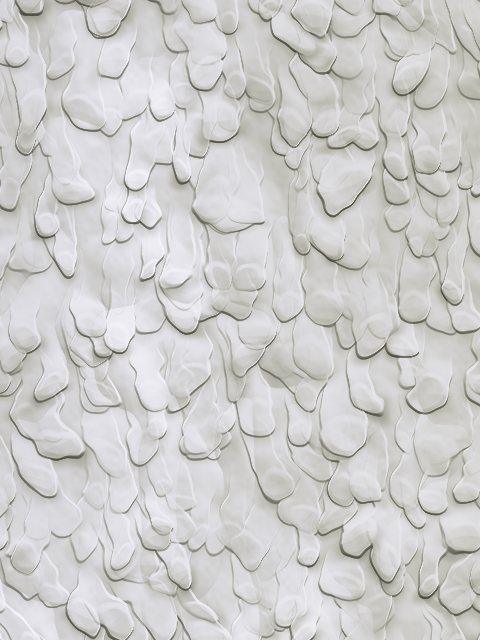
This texture is drawn by a WebGL 1 fragment shader. Its source:

```glsl
precision highp float;
// Pale plaster pressed on in overlapping dabs, each a tapered stroke with a ragged lower lip.
// Jittered grids of strokes build a height field; its slope is lit from above,
// with soft shade under the lips and a slight cool to warm drift.

uniform vec2 u_resolution;

#define CELL vec2(0.15, 0.14)
#define LAYERS 4
#define THICKNESS 0.0125
#define EDGE 0.0052
#define RAGGED 0.013
#define UNEVEN 0.012
#define FOLDS 0.017
#define LIGHT vec2(0.27, 1.0)
#define GAIN 0.5
#define BASE_TONE 0.823
#define SHADE 0.17
#define STEP 0.0024

vec4 hash4(vec2 p) {
  vec4 q = fract(p.xyxy * vec4(0.1031, 0.1030, 0.0973, 0.1099));
  q += dot(q, q.wzxy + 33.33);
  return fract((q.xxyz + q.yzzw) * q.zywx);
}

float noise(vec2 p) {
  vec2 i = floor(p);
  vec2 f = p - i;
  f = f * f * (3.0 - 2.0 * f);
  float low = mix(hash4(i).x, hash4(i + vec2(1.0, 0.0)).x, f.x);
  float high = mix(hash4(i + vec2(0.0, 1.0)).x, hash4(i + 1.0).x, f.x);
  return mix(low, high, f.y);
}

vec2 noisePair(vec2 p) {
  return vec2(noise(p), noise(p + 40.0)) - 0.5;
}

// Lays one stroke over the surface: x is height, y is shade
vec2 addStroke(vec2 surface, vec2 p, vec2 id, float ragged) {
  vec4 place = hash4(id);
  vec4 form = hash4(id + 71.7);
  vec2 lip = (mod(id, 200.0) - 50.0 + place.xy) * CELL;

  // Strokes hang almost straight, and slant more near the foot
  float foot = 1.0 - smoothstep(0.1, 0.8, lip.y);
  float lean = (place.z - 0.5) * mix(0.5, 1.3, foot);
  lean -= 0.3 * foot * (1.0 - lip.x);
  float c = cos(lean);
  float s = sin(lean);
  vec2 q = p - lip;
  q = vec2(c * q.x - s * q.y, s * q.x + c * q.y);
  q.y += q.x * (form.w - 0.5) * 1.1;

  float size = mix(0.022, 0.043, form.x);
  float len = mix(0.08, 0.21, form.y);
  float along = clamp(q.y / len, 0.0, 1.0);
  float d = length(vec2(q.x, q.y - along * len)) - size * (1.0 - 0.2 * along);
  d += ragged;

  float fade = 1.0 - smoothstep(0.25, 0.95, along);
  float thick = mix(0.25, 1.0, form.z * sqrt(form.z));
  float pad = 1.0 - smoothstep(0.6, 1.0, length(q) / size);
  float across = q.x / size;
  float body = 1.0 - 0.8 * along + 0.18 * pad + (place.w - 0.5) * 0.5 * across;
  float raised = 0.12 * surface.x + THICKNESS * thick * body;

  // A stroke shows only where it stands above those already laid
  float mask = (1.0 - smoothstep(-EDGE, 0.0, d)) * fade;
  mask *= smoothstep(-0.002, 0.0008, raised - surface.x);

  float under = 1.0 - smoothstep(-0.004, 0.034, d);
  under *= under * thick * fade * (1.0 - smoothstep(-size, size * 0.7, q.y));
  float shade = max(surface.y, under) * (1.0 - mask);
  return vec2(mix(surface.x, raised, mask), shade);
}

vec2 relief(vec2 p) {
  // Bend the plane so that no outline is a perfect arc
  vec2 bent = p + 0.036 * noisePair(p * 9.0) + 0.013 * noisePair(p * 26.0);
  vec2 surface = vec2(0.0);

  for (int layer = 0; layer < LAYERS; layer++) {
    float k = float(layer);
    vec2 local = bent + vec2(0.37, 0.61) * k * CELL;
    vec2 cell = floor(local / CELL);
    float ragged = RAGGED * (noise(p * 36.0 + k * 17.0) - 0.5);
    for (int j = -2; j <= 1; j++) {
      for (int i = -1; i <= 1; i++) {
        vec2 id = cell + vec2(float(i), float(j)) + 50.0;
        surface = addStroke(surface, local, id + vec2(200.0 * k, 0.0), ragged);
      }
    }
  }

  // Uneven ground, creased folds, trowel drag and fine grain
  surface.x += UNEVEN * noise(bent * vec2(10.0, 6.0));
  surface.x += FOLDS * abs(noise(bent * vec2(12.0, 5.0) + 21.0) - 0.5);
  surface.x += 0.0036 * noise(bent * vec2(26.0, 16.0) + 9.0);
  surface.x += 0.0004 * noise(p * vec2(95.0, 70.0));
  return surface;
}

vec3 plaster(float tone, float x) {
  float blue = clamp((tone - 0.82) * 0.4, -0.04, 0.02) + 0.016 * (0.5 - x);
  return vec3(tone + 0.003, tone, tone + blue);
}

void main() {
  vec2 p = gl_FragCoord.xy / u_resolution.x;
  vec2 here = relief(p);
  float dx = relief(p + vec2(STEP, 0.0)).x - here.x;
  float dy = relief(p + vec2(0.0, STEP)).x - here.x;

  // Highlights saturate early, shadows run deep
  float lit = -GAIN * dot(vec2(dx, dy) / STEP, LIGHT);
  float glow = 0.085 * (1.0 - exp(-max(lit, 0.0) / 0.085));
  float dark = 0.38 * (1.0 - exp(min(lit, 0.0) / 0.38));
  float drift = 0.08 * (noise(p * 3.5 + 5.0) - 0.5) + 0.03 * (0.5 - p.x);
  float tone = BASE_TONE + drift + glow - dark - SHADE * here.y;
  gl_FragColor = vec4(plaster(tone, p.x), 1.0);
}
```
